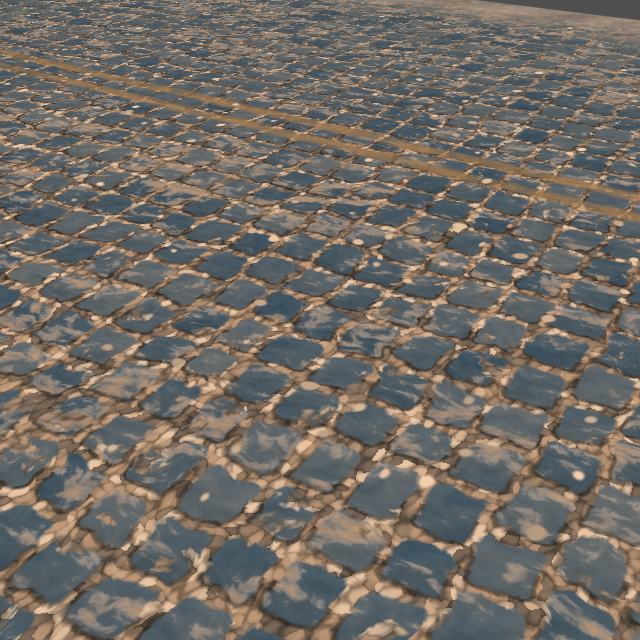
A Shadertoy shader for this texture:

```glsl
// Worn slate cobbles with sandy joints, receding past a faded double road line.

const vec3 SLATE = vec3(0.31, 0.36, 0.39);
const vec3 GREY  = vec3(0.45, 0.45, 0.44);
const vec3 DUST  = vec3(0.58, 0.53, 0.49);
const vec3 SAND  = vec3(0.69, 0.55, 0.43);
const vec3 EARTH = vec3(0.44, 0.37, 0.31);
const vec3 PALE  = vec3(0.84, 0.71, 0.59);
const vec3 PAINT = vec3(0.62, 0.47, 0.31);

const float HORIZON = 1.365;                  // height of the vanishing line
const vec2 VANISH_X = vec2(1.464, -2.214);    // where columns and rows converge
const vec2 SPACING = vec2(0.113, 0.215);      // column and row pitch

vec2 hash2(vec2 p) {
    p = vec2(dot(p, vec2(127.1, 311.7)), dot(p, vec2(269.5, 183.3)));
    return fract(sin(p) * 43758.5);
}

// Layered, turned sines, roughly -1 to 1
float waves(vec2 p) {
    float sum = 0.0, amp = 0.5;
    for (int i = 0; i < 5; i++) {
        p = mat2(0.8, 0.6, -0.6, 0.8) * p * 1.65 + 1.7;
        p += 0.6 * sin(p.yx * 0.9);
        sum += amp * sin(p.x + sin(p.y));
        amp *= 0.68;
    }
    return sum;
}

// Cellular noise: x = distance to the nearest point, y = its random value
vec2 cells(vec2 p) {
    vec2 id = floor(p), best = vec2(9.0, 0.0);
    for (int j = -1; j <= 1; j++)
    for (int i = -1; i <= 1; i++) {
        vec2 cell = id + vec2(i, j);
        float d = length(cell + 0.15 + 0.7 * hash2(cell) - p);
        if (d < best.x) best = vec2(d, hash2(cell + 31.0).x);
    }
    return best;
}

float roundedBox(vec2 p, vec2 halfSize, float radius) {
    vec2 q = abs(p) - halfSize + radius;
    return length(max(q, 0.0)) + min(max(q.x, q.y), 0.0) - radius;
}

float band(float x, float center, float halfWidth, float blur) {
    return 1.0 - smoothstep(halfWidth - blur, halfWidth + blur, abs(x - center));
}

// Loose sand and grit
vec3 gritColor(vec2 g) {
    vec2 grain = cells(g * vec2(6.0, 5.0) + 0.4 * waves(g * 3.0));
    vec3 col = mix(EARTH, SAND, smoothstep(0.05, 0.65, grain.y + 0.25 * waves(g * 2.0)));
    col = mix(col, PALE, smoothstep(0.62, 0.9, grain.y));
    return col * (1.08 - 0.38 * smoothstep(0.25, 0.75, grain.x));
}

// Face of one stone: own tint, streaks, domed light and a film of dust
vec3 stoneColor(vec2 g, vec2 local, vec2 rnd, float wear) {
    float streak = waves(g * vec2(1.6, 2.6) + rnd * 9.0);
    float fine = waves(g * vec2(6.0, 9.0));
    float tone = 0.95 * rnd.x - 0.42 + 0.35 * streak + 0.5 * wear;
    vec3 col = mix(SLATE, GREY, clamp(tone, -0.65, 1.2));
    float film = streak + 0.45 * fine + 0.8 * (rnd.y - 0.5) + 1.1 * wear;
    col = mix(col, DUST, 0.85 * smoothstep(0.45, 1.05, film));
    col = mix(col, SAND, 0.7 * smoothstep(1.0, 1.6, film));
    return col * (1.0 + 0.1 * local.y + 0.06 * fine);
}

void mainImage(out vec4 fragColor, in vec2 fragCoord) {
    vec2 p = fragCoord / iResolution.xy;

    // Ground plane seen in perspective
    float depth = HORIZON - p.y;
    vec2 ground = (p.x - VANISH_X) / depth;
    vec2 grid = ground / SPACING + vec2(0.23, -0.21);
    vec2 soft = fwidth(grid);
    float far = smoothstep(4.2, 8.0, ground.y);

    // Uneven courses, each column sliding by its own amount
    vec2 g = grid + 0.1 * vec2(waves(grid * 0.75), waves(grid * 0.75 + 7.0));
    float column = floor(g.x);
    vec2 slid = g + vec2(0.0, 0.6 * hash2(vec2(column, 4.0)).x);
    vec2 id = floor(slid), local = fract(slid) - 0.5;
    vec2 rnd = hash2(id);

    // Wheel track and a trodden patch gather more dust
    float track = exp(-pow((ground.y - 3.9) / 0.38, 2.0)) * smoothstep(0.95, 0.3, p.x);
    float patchy = exp(-dot((p - vec2(0.28, 0.32)) * vec2(2.2, 4.0), (p - vec2(0.28, 0.32)) * vec2(2.2, 4.0)));
    float wear = 0.6 * track + 0.4 * patchy + 0.45 * far + 0.2 * waves(grid * 0.3);

    // Stones set in grit, with a dark rim
    vec2 halfSize = vec2(0.435, 0.44) - 0.045 * hash2(id + 17.0) - 0.025 * patchy;
    float edge = roundedBox(local, halfSize, 0.13) + 0.045 * waves(g * 4.0);
    float blur = 0.025 + 0.5 * max(soft.x, soft.y);
    float stone = 1.0 - smoothstep(-blur, blur, edge);
    vec3 grit = gritColor(g);
    vec3 face = stoneColor(g, local, rnd, wear);
    vec3 col = mix(mix(grit, face, 0.5 * far), face, stone);
    float rim = band(edge, 0.02, 0.035, 0.03) * (0.5 - 0.5 * sign(local.y));
    col *= 1.0 - 0.38 * rim * (1.0 - 0.6 * far);

    // Spilled sand
    float spill = waves(g * vec2(1.3, 1.9) + 20.0) + 0.35 * waves(g * 5.0) + 0.45 * patchy;
    col = mix(col, grit, 0.85 * smoothstep(0.85, 1.2, spill));

    // Faded double line
    float line = ground.y + 0.079 * ground.x + 0.012 * waves(grid * 1.5);
    float paint = band(line, 4.5, 0.045, 0.025) + band(line, 4.71, 0.045, 0.025);
    col = mix(col, PAINT, paint * (0.7 + 0.25 * waves(grid * 2.0)));

    // Scattered pale pebbles
    vec2 pebble = cells(g * 1.3 + 5.0);
    float size = 0.07 + 0.1 * fract(pebble.y * 57.0);
    float chip = (1.0 - smoothstep(size - 0.05, size + 0.05, pebble.x)) * step(0.83, pebble.y);
    col = mix(col, PALE * (0.85 + 0.3 * fract(pebble.y * 91.0)), chip);

    // Sandy verge and kerb at the far side
    float verge = smoothstep(7.2, 7.9, ground.y + 0.15 * waves(grid * 0.8));
    col = mix(col, mix(DUST, SAND, 0.35) * (1.0 + 0.12 * waves(grid)), 0.75 * verge);
    col = mix(col, mix(EARTH, SLATE, 0.6) * 0.85, smoothstep(8.07, 8.13, ground.y));

    fragColor = vec4(clamp(col, 0.0, 1.0), 1.0);
}
```
